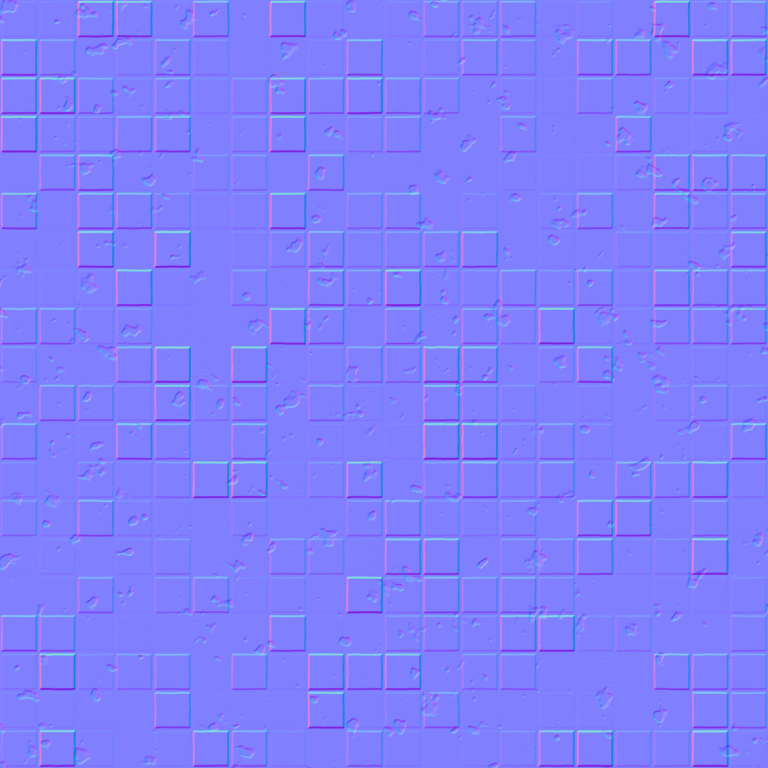
This texture map is drawn by a Shadertoy shader. Its source:

```glsl
// Tangent-space normal map of a 20 by 20 grid of unevenly raised, chipped square tiles.

// Integer hash of a lattice point, 0 to 1.
float hash(vec2 cell) {
    uvec2 q = uvec2(ivec2(cell)) * uvec2(1597334673u, 3812015801u);
    uint n = (q.x ^ q.y) * 1597334673u;
    n = (n ^ (n >> 15)) * 2246822519u;
    n ^= n >> 13;
    return float(n >> 8) / 16777216.0;
}

float valueNoise(vec2 p) {
    vec2 i = floor(p), f = fract(p);
    f = f * f * (3.0 - 2.0 * f);
    return mix(mix(hash(i), hash(i + vec2(1, 0)), f.x),
               mix(hash(i + vec2(0, 1)), hash(i + vec2(1, 1)), f.x), f.y);
}

float roundedBox(vec2 p, float halfSize, float radius) {
    vec2 q = abs(p) - halfSize + radius;
    return length(max(q, 0.0)) + min(max(q.x, q.y), 0.0) - radius;
}

// Most tiles are nearly flush with the joints, a few stand clearly proud.
float tileHeight(vec2 p) {
    float lift = pow(hash(floor(p) + 71.0), 2.8);
    float wobble = 0.014 * (valueNoise(p * 4.0 + 13.0) - 0.5);
    float edge = roundedBox(fract(p) - vec2(0.495, 0.505), 0.45, 0.015) + wobble;
    return 0.052 * lift * (1.0 - smoothstep(-0.027, 0.027, edge));
}

// Soft slanted clumps, at most one per grid cell, 1 at the heart and 0 outside.
float clumpMask(vec2 p) {
    float mask = 0.0;
    for (int y = -1; y <= 1; y++)
    for (int x = -1; x <= 1; x++) {
        vec2 cell = floor(p) + vec2(x, y);
        if (hash(cell + 300.0) > 0.62) continue;
        vec2 offset = p - cell - vec2(hash(cell + 400.0), hash(cell + 500.0));
        vec2 along = normalize(vec2(1.0, 2.0 * hash(cell + 600.0) - 0.4));
        vec2 local = vec2(dot(offset, along), 1.6 * dot(offset, vec2(-along.y, along.x)));
        float radius = mix(0.2, 0.6, hash(cell + 700.0));
        mask = max(mask, 1.0 - length(local) / radius);
    }
    return mask;
}

// Bowl-shaped ragged dents, broken up by grain within each clump.
float chipDepth(vec2 p) {
    vec2 q = mat2(0.8, 0.6, -0.6, 0.8) * p;
    float grain = 0.7 * valueNoise(q * vec2(4.5, 6.0) + 90.0)
                + 0.3 * valueNoise(q * 10.0 + 150.0);
    return 0.021 * smoothstep(0.82, 1.08, grain + 0.55 * clumpMask(p));
}

float surfaceHeight(vec2 p) {
    return tileHeight(p) - chipDepth(p);
}

void mainImage(out vec4 fragColor, in vec2 fragCoord) {
    vec2 p = 20.0 * fragCoord / iResolution.xy;

    // Slope by central differences, never finer than half a pixel.
    float e = max(0.02, 10.0 / iResolution.y);
    vec2 slope = vec2(surfaceHeight(p + vec2(e, 0)) - surfaceHeight(p - vec2(e, 0)),
                      surfaceHeight(p + vec2(0, e)) - surfaceHeight(p - vec2(0, e))) / (2.0 * e);

    // Encode with red rising to the right and green falling upwards.
    vec3 normal = normalize(vec3(slope.x, -slope.y, 1.0));
    fragColor = vec4(0.5 + 0.5 * normal, 1.0);
}
```
